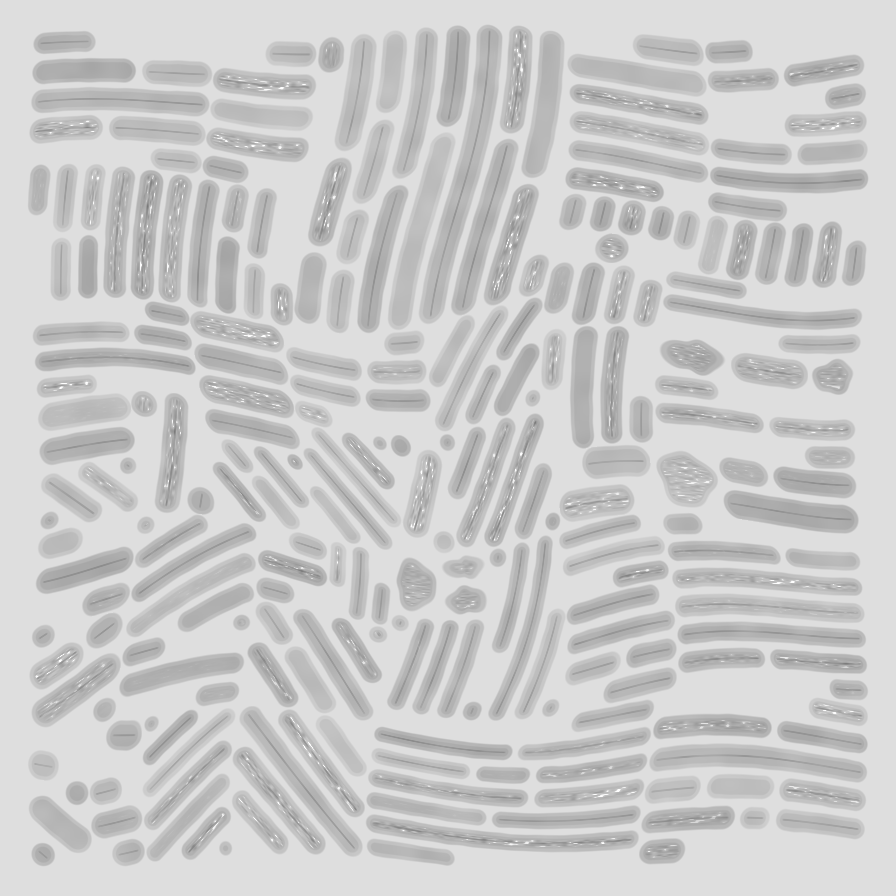
Reproduce this pattern procedurally as a WebGL 1 fragment shader.

```glsl
precision highp float;
// Pale grey rods and pebbles packed without overlap on a light ground.
// A gently warped square is split at random into blocks; each block holds
// either one pebble or parallel rows of rods clipped to the block.
uniform vec2 u_resolution;

const float GROUND = 0.872;
const float CORE_DARK = 0.665;
const float CORE_LIGHT = 0.745;
const float RIM_LIFT = 0.048;      // rim is lighter than the core
const float RIM_WIDTH = 0.0042;
const float MARGIN = 0.036;
const float GAP = 0.0065;          // free space between grains
const float PITCH_MIN = 0.026;     // spacing of rows in a block
const float PITCH_MAX = 0.036;
const float PEBBLE_SIZE = 0.085;   // largest block that may hold a pebble
const float WARP = 0.026;

float hash(vec2 p) {
  return fract(sin(dot(p, vec2(127.1, 311.7))) * 43758.545);
}

float noise(vec2 p) {
  vec2 i = floor(p), f = fract(p);
  f = f * f * (3.0 - 2.0 * f);
  return mix(mix(hash(i), hash(i + vec2(1, 0)), f.x),
             mix(hash(i + vec2(0, 1)), hash(i + 1.0), f.x), f.y);
}

// Bends the plane, fading to nothing at the canvas border.
vec2 bend(vec2 p) {
  vec2 e = clamp(4.0 * p * (1.0 - p), 0.0, 1.0);
  vec2 w = vec2(0.8 * sin(10.0 * p.y + 3.0 * p.x),
                sin(11.0 * p.x + 4.0 * p.y + 1.0));
  return p + WARP * sqrt(e.x * e.y) * w;
}

bool isMixed(vec2 c) { return c.x < 0.56 && c.y < 0.55; }
bool isSteep(vec2 c) { return c.x > 0.42 && c.x < 0.62 && c.y < 0.87 && c.y > 0.3; }

// Direction of the rods: flat at top and right, steep in the middle, mixed below left.
float rodAngle(vec2 c, float id) {
  float h = hash(vec2(id, 3.1)), turn = hash(vec2(id, 4.7)) - 0.5;
  if (isSteep(c)) return 1.15 + 0.6 * turn;
  if (isMixed(c)) return (h < 0.3 ? 0.0 : h < 0.55 ? 0.75 : h < 0.78 ? -0.75 : 1.5) + 0.4 * turn;
  return h > 0.88 ? 1.5 : 0.16 * turn;
}

// Jittered cut between pieces k - 1 and k of a row with n pieces.
float cut(float k, float n, float seed) {
  return (k < 0.5 || k > n - 0.5) ? k : k + 0.55 * (hash(vec2(seed, k)) - 0.5);
}

// Grain result: x distance, y along, z across, w seed.
vec4 pebble(vec2 q, vec2 size, float id) {
  vec2 r = 0.5 * size - 0.5 * GAP;
  float a = atan(q.y, q.x);
  float wobble = 0.07 * sin(3.0 * a + 20.0 * id) + 0.05 * sin(5.0 * a + 50.0 * id);
  float d = (length(q / r) - 0.9 + wobble) * min(r.x, r.y);
  return vec4(d, q, id);
}

vec4 rod(vec2 q, vec2 size, float angle, float id) {
  vec2 dir = vec2(cos(angle), sin(angle)) + 0.00013, nor = vec2(-dir.y, dir.x);
  float span = dot(size, abs(nor));
  float pitch = mix(PITCH_MIN, PITCH_MAX, hash(vec2(id, 8.3)));
  float rows = max(1.0, floor(span / pitch + 0.35));
  pitch = min(span / rows, 0.042);
  float t = dot(q, dir), v = dot(q, nor);
  float row = floor(v / pitch + 0.5 * rows);
  if (row < 0.0 || row >= rows) return vec4(1.0);
  float axis = (row + 0.5 - 0.5 * rows) * pitch;
  float seed = hash(vec2(id, row + 11.0));
  float r = 0.5 * (pitch - GAP) * mix(0.88, 1.04, seed);
  float pad = r + 0.5 * GAP;
  // Clip the axis of the row to the block.
  vec2 mid = -axis * nor / dir, reach = max(0.5 * size - 0.85 * pad, 0.0) / abs(dir);
  float t0 = max(mid.x - reach.x, mid.y - reach.y) - pad;
  float t1 = min(mid.x + reach.x, mid.y + reach.y) + pad;
  float len = t1 - t0;
  if (len < 1.6 * pad) return vec4(1.0);
  // Cut the row into pieces.
  float n = floor(1.0 + len / mix(0.1, 0.5, hash(vec2(seed, 2.0))));
  float x = clamp((t - t0) / len, 0.0, 0.9999) * n, k = floor(x);
  if (x < cut(k, n, seed)) k -= 1.0;
  else if (x >= cut(k + 1.0, n, seed)) k += 1.0;
  float a = t0 + len * cut(k, n, seed) / n, b = t0 + len * cut(k + 1.0, n, seed) / n;
  r = min(r, 0.5 * (b - a - GAP));
  float along = t - 0.5 * (a + b), across = v - axis;
  float halfLen = max(0.5 * (b - a) - pad, 0.0);
  float d = length(vec2(max(abs(along) - halfLen, 0.0), across)) - r;
  return vec4(d, along, across, hash(vec2(seed, k + 5.0)));
}

void main() {
  vec2 uv = gl_FragCoord.xy / u_resolution;
  float px = 1.0 / min(u_resolution.x, u_resolution.y);
  vec2 p = bend(uv), lo = vec2(MARGIN), hi = vec2(1.0 - MARGIN);
  float id = 0.37;

  // Split the longer side until the block is small enough.
  for (int i = 0; i < 11; i++) {
    vec2 s = hi - lo, c = 0.5 * (lo + hi);
    float h = hash(vec2(id, 1.3));
    float limit = isMixed(c) ? mix(0.06, 0.2, h) : mix(0.07, 0.4, h);
    if (max(s.x, s.y) < limit) break;
    float f = mix(0.36, 0.64, hash(vec2(id, 2.9)));
    bool wide = s.x * (isMixed(c) || isSteep(c) ? 1.0 : 0.6) > s.y;
    vec2 m = mix(lo, hi, f);
    bool upper = wide ? p.x > m.x : p.y > m.y;
    if (wide) { if (upper) lo.x = m.x; else hi.x = m.x; }
    else { if (upper) lo.y = m.y; else hi.y = m.y; }
    id = hash(vec2(id, upper ? 6.1 : 7.7));
  }

  vec2 size = hi - lo, c = 0.5 * (lo + hi);
  bool round = max(size.x, size.y) < PEBBLE_SIZE && hash(vec2(id, 9.2)) < 0.65;
  vec4 g = round ? pebble(p - c, size, id) : rod(p - c, size, rodAngle(c, id), id);
  float d = g.x + 0.0012 * (noise(uv * 70.0) - 0.5);

  // Rim, core and cloudy stamps of tone.
  float tone = mix(CORE_DARK, CORE_LIGHT, hash(vec2(g.w, 1.9)));
  tone += RIM_LIFT * smoothstep(-RIM_WIDTH - 0.001, -RIM_WIDTH + 0.001, d);
  tone += 0.045 * (noise(uv * 45.0 + g.w * 9.0) - 0.5);

  // Thin centre line, or a streaky fibrous middle.
  float rough = round ? 0.7 : smoothstep(0.5, 0.9, hash(vec2(g.w, 4.4)));
  float line = (round ? 0.0 : 1.0) * (1.0 - smoothstep(0.0004, 0.0016, abs(g.z)));
  line *= smoothstep(0.006, 0.009, -d) * step(0.3, hash(vec2(g.w, 6.6)));
  float streak = noise(vec2(g.y * 170.0, g.z * 620.0) + 40.0 * g.w) - 0.5;
  float middle = smoothstep(0.005, 0.008, -d);
  tone += middle * rough * (0.2 * streak + 0.22 * smoothstep(0.3, 0.45, streak));
  tone -= 0.1 * line * (0.6 + 0.6 * noise(vec2(g.y * 60.0, g.w * 30.0)));

  float cover = 1.0 - smoothstep(-0.5 * px - 0.0007, 0.5 * px + 0.0007, d);
  gl_FragColor = vec4(vec3(mix(GROUND, tone, cover)), 1.0);
}
```
